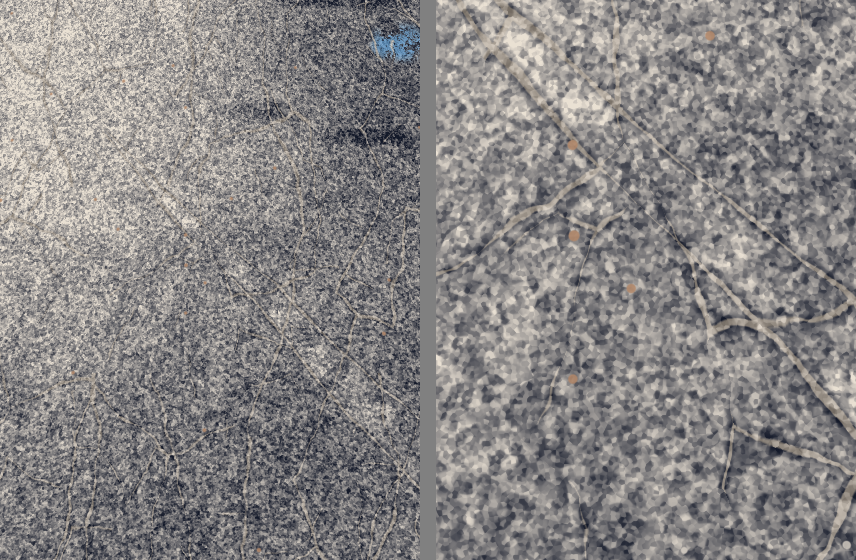
Left: the whole. Right: its middle third, enlarged.
Reproduce this texture procedurally as a Shadertoy shader.

```glsl
// Weathered asphalt in low sun, with sandy cracks and a slanting double seam.
#define SHADE vec3(0.25, 0.26, 0.30)
#define SUNLIT vec3(0.83, 0.80, 0.76)
#define SAND vec3(0.69, 0.65, 0.60)
#define PAINT vec3(0.36, 0.53, 0.68)
#define GRAIN_DENSITY 155.0
#define GRAIN_CONTRAST 1.2
#define CRACK_WIDTH 0.0031
#define CRACK_CELLS vec2(4.6, 3.0)
#define PERSPECTIVE 0.42

vec2 hash2(vec2 p) {
    vec3 a = fract(p.xyx * vec3(0.1031, 0.1030, 0.0973));
    a += dot(a, a.yzx + 33.33);
    return fract((a.xx + a.yz) * a.zy);
}

// Soft-edged cellular noise: a random value per cell, blended at the borders.
float softCells(vec2 p, float sharpness) {
    vec2 cell = floor(p);
    float sum = 0.0, total = 0.0;
    for (int j = -1; j <= 1; j++)
    for (int i = -1; i <= 1; i++) {
        vec2 id = cell + vec2(i, j);
        vec2 d = id + hash2(id) - p;
        float w = exp(-sharpness * dot(d, d));
        sum += w * hash2(id + 71.0).x;
        total += w;
    }
    return sum / total;
}

// Distance to the cell borders, leaving out a random share of them.
float crackNet(vec2 p, float missing) {
    vec2 cell = floor(p), nearId = cell, nearD = vec2(9.0);
    for (int j = -1; j <= 1; j++)
    for (int i = -1; i <= 1; i++) {
        vec2 id = cell + vec2(i, j), d = id + hash2(id) - p;
        if (dot(d, d) < dot(nearD, nearD)) { nearD = d; nearId = id; }
    }
    float edge = 9.0;
    for (int j = -2; j <= 2; j++)
    for (int i = -2; i <= 2; i++) {
        vec2 id = nearId + vec2(i, j), d = id + hash2(id) - p;
        if ((i != 0 || j != 0) && hash2(id + nearId + 13.0).x > missing)
            edge = min(edge, dot(0.5 * (nearD + d), normalize(d - nearD)));
    }
    return edge;
}

// Layered sines that make the cracks wander.
vec2 wander(vec2 p) {
    vec2 offset = vec2(0.0);
    float amp = 0.013, freq = 11.0;
    for (int i = 0; i < 5; i++) {
        offset += amp * sin(freq * p.yx + 1.7 * float(i) + 2.0 * sin(freq * 0.6 * p));
        amp *= 0.47;
        freq *= 2.2;
    }
    return offset;
}

float blob(vec2 p, vec2 center, vec2 radius) {
    return 1.0 - smoothstep(0.35, 1.0, length((p - center) / radius));
}

void mainImage(out vec4 fragColor, in vec2 fragCoord) {
    vec2 p = fragCoord / iResolution.y;
    float scale = 1.0 / (1.0 - PERSPECTIVE * p.y);
    vec2 ground = vec2((p.x - 0.375) * scale, log(scale) / PERSPECTIVE);
    float pixel = scale / iResolution.y;

    // Stone grain and broad patches
    float coarse = softCells(ground * GRAIN_DENSITY, 9.0);
    float fine = softCells(ground * GRAIN_DENSITY * 2.1 + 40.0, 9.0);
    float grain = mix(coarse, fine, 0.45) - 0.5;
    float smudge = softCells(ground * 34.0, 4.0) - 0.5;
    float patches = softCells(p * 7.0 + 5.0, 4.0) - 0.5;

    // Sunlight from the upper left, shade at the upper right
    float fade = length((p - vec2(0.0, 1.0)) * vec2(1.25, 0.88));
    float tone = mix(0.92, 0.32, smoothstep(0.05, 1.0, fade));
    tone -= 0.16 * smoothstep(0.4, 0.75, p.x) * smoothstep(0.5, 1.0, p.y);
    tone += GRAIN_CONTRAST * grain + 0.22 * smudge + 0.16 * patches;

    // Slanting seam: a pale strip between two lines
    vec2 w = p + wander(p) * 0.35;
    float drop = 0.81 - w.y;
    float across = w.x - 0.14 - 0.89 * drop;
    float strip = 0.2 * max(drop, 0.0);
    float seamOn = smoothstep(-0.02, 0.06, drop);
    float inStrip = smoothstep(-0.01, 0.02, across) * smoothstep(-0.01, 0.02, strip - across);
    tone += inStrip * seamOn * (0.17 + 0.3 * smudge);
    float seam = min(abs(across), abs(across - strip)) * 0.75 * scale + 0.02 * (1.0 - seamOn);

    // Crack network, fine side cracks and long wandering cracks
    vec2 bent = ground + wander(ground);
    float crack = crackNet(bent * CRACK_CELLS, 0.42) / 3.9;
    float hairline = crackNet(bent * CRACK_CELLS * 2.3 + 7.0, 0.68) / 9.0;
    for (int i = 0; i < 4; i++) {
        float k = float(i);
        float path = 0.14 + 0.17 * k + 0.045 * sin(5.5 * p.y + 2.3 * k) + wander(p + k).x;
        crack = min(crack, abs(p.x - path) * 0.85 * scale + 0.05 * step(0.2, hash2(vec2(k, floor(p.y * 3.0))).x - 0.5));
    }
    crack = min(min(crack, seam), hairline + 0.0012);

    // Sandy fill with ragged width and a dark rim
    float width = CRACK_WIDTH * (0.75 + 0.9 * patches + 1.1 * smudge + 0.5 * grain);
    float fill = 1.0 - smoothstep(width - pixel, width + pixel, crack);
    float rim = 1.0 - smoothstep(width, width + 0.0055, crack);
    tone -= 0.34 * rim * (0.7 + smudge);

    // Damp stains and worn paint
    vec2 rough = p + 0.03 * vec2(smudge, 0.5 * patches);
    float stain = blob(rough, vec2(0.47, 0.805), vec2(0.11, 0.028));
    stain = max(stain, blob(rough, vec2(0.66, 0.755), vec2(0.12, 0.02)));
    stain = max(stain, blob(rough, vec2(0.60, 1.0), vec2(0.16, 0.025)));
    tone -= 0.32 * stain;
    vec3 color = mix(SHADE, SUNLIT, clamp(tone, -0.3, 1.15));
    float paint = blob(rough, vec2(0.72, 0.925), vec2(0.07, 0.045));
    color = mix(color, PAINT + 0.3 * grain, paint * smoothstep(-0.2, 0.25, smudge + grain));
    color = mix(color, SAND + 0.42 * grain, fill * 0.85);

    // Sparse loose pebbles, some of them rusty
    vec2 spot = ground * 26.0, id = floor(spot);
    vec2 pick = hash2(id + 19.0);
    float pebble = length(spot - id - 0.25 - 0.5 * hash2(id)) / 26.0;
    float size = 0.0018 + 0.0025 * pick.y;
    float stone = step(0.91, pick.x) * (1.0 - smoothstep(size - pixel, size + pixel, pebble));
    color = mix(color, mix(SUNLIT, vec3(0.70, 0.53, 0.41), step(0.65, pick.y)), stone * 0.85);

    fragColor = vec4(clamp(color, 0.0, 1.0), 1.0);
}
```
